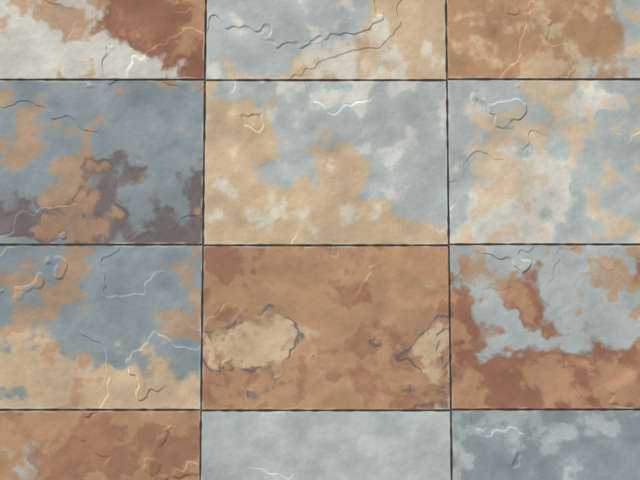
Write a Shadertoy shader that draws this texture.

```glsl
// Weathered slate tiles, three columns by four rows, with mineral stains, clefts and thin dark joints.

// Layout, in units of canvas height
const vec2  TILE = vec2(0.512, 0.344);     // mean tile size
const float CENTRE_X = 0.679;              // middle of the central column
const float FIRST_JOINT = 0.145;           // height of the lowest joint
const float TAPER = 0.024;                 // loss of column width from bottom to top
const float JOINT_HALF = 0.0019;
const float JOINT_JITTER = 0.016;          // row offset between columns, in tiles

// Surface
const float STAIN_SCALE = 6.5;
const float STAIN_SPREAD = 2.3;
const float CLEFT_SCALE = 4.5;
const float CLEFT_DEPTH = 0.34;
const float GRAIN_DEPTH = 0.24;
const float MOTTLE = 0.22;
const vec2  LIGHT_STEP = vec2(-0.0018, 0.0032);

const vec3 JOINT_COLOR = vec3(0.25, 0.24, 0.23);
const vec3 RIM_COLOR = vec3(0.39, 0.36, 0.37);
const vec3 CHIP_COLOR = vec3(0.82, 0.81, 0.77);

const int BLUE = 0, GREY = 1, CREAM = 2, TAN = 3, OCHRE = 4, RUST = 5, PLUM = 6;
const vec3 STONE[7] = vec3[7](
    vec3(0.55, 0.59, 0.60), vec3(0.67, 0.70, 0.69), vec3(0.79, 0.78, 0.74),
    vec3(0.77, 0.68, 0.56), vec3(0.69, 0.55, 0.43), vec3(0.58, 0.42, 0.34),
    vec3(0.47, 0.43, 0.43));

// Per-tile minerals, row by row from the lower left
const int BASE[12] = int[12](OCHRE, GREY, BLUE, BLUE, OCHRE, GREY,
                             BLUE, GREY, GREY, CREAM, GREY, OCHRE);
const int STAIN[12] = int[12](GREY, CREAM, TAN, TAN, TAN, RUST,
                              PLUM, TAN, CREAM, RUST, TAN, GREY);
const int ACCENT[12] = int[12](RUST, GREY, GREY, OCHRE, RUST, OCHRE,
                               OCHRE, CREAM, TAN, OCHRE, CREAM, TAN);
// Stain gradient across, up, and its bias
const vec3 SPREAD[12] = vec3[12](
    vec3(0.1, 0.0, -0.5), vec3(0.3, 0.0, -0.4), vec3(0.0, -0.4, -0.3),
    vec3(-0.2, -0.6, -0.1), vec3(0.1, -0.4, -0.35), vec3(0.25, -0.8, 0.15),
    vec3(0.2, -0.7, -0.45), vec3(-0.5, -0.5, 0.0), vec3(-0.2, -0.3, -0.1),
    vec3(0.9, 0.0, -0.45), vec3(0.7, -0.2, -0.1), vec3(1.0, 0.0, -0.45));
const float RIM[12] = float[12](0.1, 0.0, 0.1, 0.1, 0.75, 0.15,
                                0.5, 0.0, 0.0, 0.2, 0.0, 0.1);

float hash(vec2 p) {
    vec3 q = fract(p.xyx * 0.1031);
    q += dot(q, q.yzx + 33.33);
    return fract((q.x + q.y) * q.z);
}

float noise(vec2 p) {
    vec2 i = floor(p), f = fract(p);
    f = f * f * (3.0 - 2.0 * f);
    return mix(mix(hash(i), hash(i + vec2(1, 0)), f.x),
               mix(hash(i + vec2(0, 1)), hash(i + 1.0), f.x), f.y);
}

float fbm(vec2 p) {
    float sum = 0.0, amp = 0.5;
    for (int i = 0; i < 5; i++) {
        sum += amp * noise(p);
        p = mat2(1.6, 1.2, -1.2, 1.6) * p + 17.3;
        amp *= 0.5;
    }
    return sum / 0.97;
}

// Height of the split layers plus fine grain
float relief(vec2 p) {
    float h = fbm(p * CLEFT_SCALE);
    float layers = smoothstep(0.55, 0.565, h) + 0.6 * smoothstep(0.39, 0.40, h);
    float broken = smoothstep(0.42, 0.62, noise(p * 6.0 + 40.0));
    return CLEFT_DEPTH * layers * broken + GRAIN_DEPTH * fbm(p * 38.0);
}

vec3 slate(int id, vec2 local, vec2 p) {
    vec2 warp = vec2(fbm(p * 9.0), fbm(p * 9.0 + 50.0)) - 0.5;
    vec2 q = p + 0.09 * warp;
    float patches = fbm(q * STAIN_SCALE) - 0.5;
    float stain = dot(SPREAD[id].xy, local) + SPREAD[id].z + STAIN_SPREAD * patches;
    float speckle = fbm(p * 30.0 + 9.0);

    // Mineral colours
    vec3 color = mix(STONE[BASE[id]], STONE[STAIN[id]],
                     smoothstep(-0.13, 0.13, stain + 0.7 * (speckle - 0.5)));
    float accent = fbm(q * 8.0 + 70.0) + 0.7 * (speckle - 0.5);
    color = mix(color, STONE[ACCENT[id]], 0.75 * smoothstep(0.52, 0.68, accent));
    float rim = exp(-pow(stain / 0.045, 2.0)) * smoothstep(0.3, 0.55, speckle);
    color = mix(color, RIM_COLOR, RIM[id] * rim);

    // Mottling and slanted light
    color *= 1.0 + MOTTLE * (fbm(p * 14.0 + 23.0) - 0.5) + 0.16 * (speckle - 0.5);
    float slope = relief(p) - relief(p + LIGHT_STEP);
    return color * (1.0 + clamp(slope, -0.45, 0.16));
}

void mainImage(out vec4 fragColor, in vec2 fragCoord) {
    vec2 uv = fragCoord / iResolution.y;
    float pixel = 1.0 / iResolution.y;

    // Tile grid, slightly narrower towards the top
    float width = TILE.x + TAPER * (0.5 - uv.y);
    vec2 grid = vec2((uv.x - CENTRE_X) / width + 1.5,
                     (uv.y - FIRST_JOINT) / TILE.y + 1.0);
    grid.y += JOINT_JITTER * (hash(vec2(floor(grid.x), 5.0)) - 0.5);
    vec2 cell = floor(grid), f = fract(grid);
    vec2 wrapped = mod(cell, vec2(3.0, 4.0));
    int id = int(wrapped.y) * 3 + int(wrapped.x);

    vec2 seed = 13.7 * cell + 20.0;
    vec3 color = slate(id, 2.0 * f - 1.0, f * TILE + seed);

    // Worn edges and joints
    vec2 edge = (0.5 - abs(f - 0.5)) * vec2(width, TILE.y);
    float d = min(edge.x, edge.y) + 0.0016 * (noise(uv * 70.0) - 0.5);
    float chip = smoothstep(0.008, 0.002, d) * smoothstep(0.45, 0.8, noise(uv * 45.0));
    color = mix(color, CHIP_COLOR, 0.5 * chip);
    color = mix(JOINT_COLOR, color, smoothstep(-pixel, pixel, d - JOINT_HALF));
    fragColor = vec4(color, 1.0);
}
```
